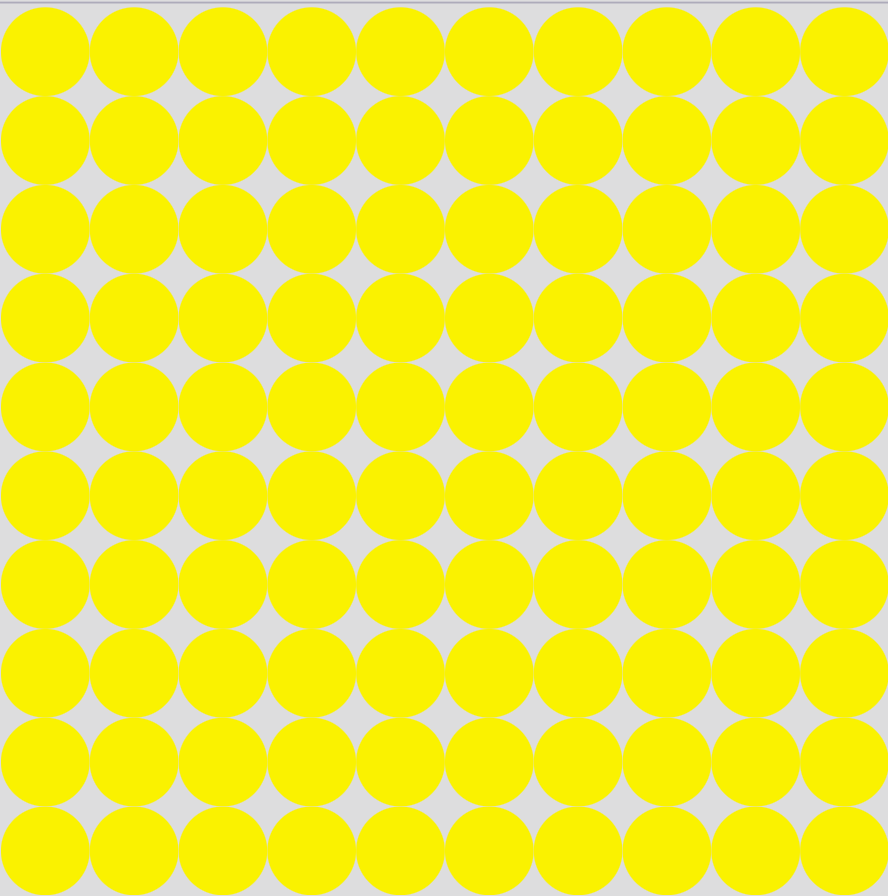
This pattern is drawn by a WebGL 1 fragment shader. Its source:

```glsl
precision highp float;

// A ten by ten grid of touching yellow discs on a pale grey ground,
// with a thin darker rule along the top edge. Each disc is a distance
// function evaluated in its own grid cell.

uniform vec2 u_resolution;

// Antialiased coverage of a shape from its signed distance.
float coverage(float signedDistance, float pixel) {
  return clamp(0.5 - signedDistance / (1.2 * pixel), 0.0, 1.0);
}

// Signed distance, in cell units, to the disc that fills its cell.
float discDistance(vec2 grid) {
  return length(fract(grid) - 0.5) - 0.5;
}

void main() {
  // The canvas width is the unit of length.
  vec2 position = gl_FragCoord.xy / u_resolution.x;
  float pixel = 1.0 / u_resolution.x;
  float canvasTop = u_resolution.y / u_resolution.x;

  vec3 color = vec3(0.865, 0.865, 0.87);

  // Thin rule just below the top edge.
  float ruleDistance = abs(canvasTop - position.y - 0.0029) - 0.001;
  color = mix(color, vec3(0.68, 0.67, 0.73), coverage(ruleDistance, pixel));

  // Ten columns and ten rows of discs, kept inside the grid bounds.
  vec2 grid = (position - vec2(0.001, 0.0008)) * 10.0;
  vec2 inside = step(vec2(0.0), grid) * step(grid, vec2(10.0));
  float disc = coverage(discDistance(grid) * 0.1, pixel) * inside.x * inside.y;
  color = mix(color, vec3(0.98, 0.95, 0.0), disc);

  gl_FragColor = vec4(color, 1.0);
}
```
